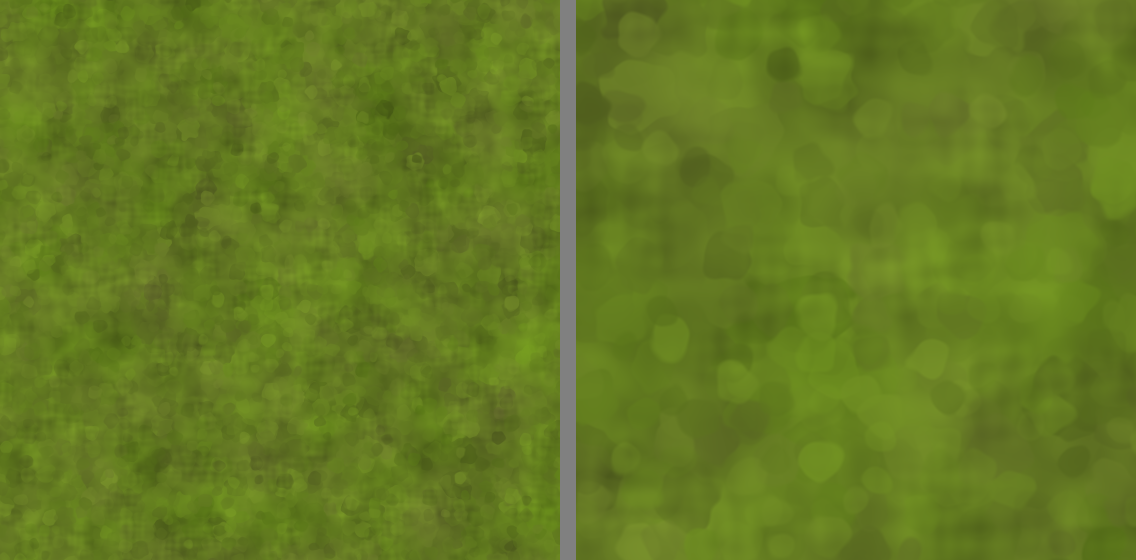
Left, the full canvas; right, a detail of the centre.
Reproduce this texture procedurally as a Shadertoy shader.

```glsl
// Mossy green ground: soft gradient noise at several scales, overlaid with
// layers of roundish translucent dabs and short horizontal and vertical smears.
// Everything is summed as (tone, tint) and coloured once at the end.

#define BASE_COLOR vec3(0.388, 0.478, 0.129)
#define TONE_STEP  vec3(0.032, 0.043, 0.009)
#define TINT_STEP  vec3(0.011, -0.004, 0.016)
#define BAND_PERIOD 0.469
#define BAND_AMOUNT 0.42
#define DAB_LAYERS 4
#define DAB_CELLS 21.0
#define DAB_CONTRAST 2.1
#define DAB_OPACITY 0.85
#define EDGE_SOFTNESS 0.0016
#define SMEAR_AMOUNT 0.27

const float TAU = 6.2831853;

vec3 hash3(vec2 p) {
    vec3 q = fract(p.xyx * vec3(0.1031, 0.1030, 0.0973));
    q += dot(q, q.yxz + 33.33);
    return fract((q.xxy + q.yzz) * q.zyx);
}

float cornerSlope(vec2 cell, vec2 offset) {
    float angle = TAU * hash3(cell).x;
    return dot(vec2(cos(angle), sin(angle)), offset);
}

// Gradient noise scaled to roughly unit deviation
float noise(vec2 p) {
    vec2 i = floor(p), f = p - i;
    vec2 w = f * f * f * (f * (f * 6.0 - 15.0) + 10.0);
    vec2 e = vec2(1.0, 0.0);
    float low  = mix(cornerSlope(i, f), cornerSlope(i + e, f - e), w.x);
    float high = mix(cornerSlope(i + e.yx, f - e.yx), cornerSlope(i + 1.0, f - 1.0), w.x);
    return 4.5 * mix(low, high, w.y);
}

// Wide light and dark areas, with tint in the second part
vec2 broadTone(vec2 p) {
    float band = cos(TAU * (p.x - 0.04) / BAND_PERIOD);
    float tone = BAND_AMOUNT * band + 0.30 * noise(p * 6.0 + 11.3) + 0.42 * noise(p * 13.0 + 47.1);
    return vec2(tone, 0.7 * noise(p * 10.0 + 83.7));
}

// Blends one layer of scattered dabs over the ground
vec2 paintDabs(vec2 ground, vec2 p, float cells, float seed) {
    vec2 q = p * cells + seed * 0.37;
    vec2 home = floor(q);
    float wobble = 0.05 * noise(p * 70.0 + seed);
    for (int y = -1; y <= 1; y++) {
        for (int x = -1; x <= 1; x++) {
            vec2 cell = home + vec2(x, y);
            vec3 place = hash3(cell + seed);
            vec3 look = hash3(cell + seed + 151.0);
            vec2 center = cell + 0.2 + 0.6 * place.xy;
            float radius = mix(0.32, 0.56, place.z);
            float dist = length(q - center) - radius + wobble;
            float soft = EDGE_SOFTNESS * cells;
            float cover = 1.0 - smoothstep(-soft, soft, dist);
            float alpha = cover * DAB_OPACITY * look.z * look.z;
            float shade = DAB_CONTRAST * (look.x + look.y - 1.0);
            vec2 dab = broadTone((center - seed * 0.37) / cells);
            dab += vec2(shade, 1.6 * (look.x - look.y));
            ground = mix(ground, dab, alpha);
        }
    }
    return ground;
}

void mainImage(out vec4 fragColor, in vec2 fragCoord) {
    vec2 p = fragCoord / iResolution.y;

    // Soft ground
    vec2 ground = broadTone(p);
    ground.x += 0.50 * noise(p * 27.0 + 19.0) + 0.25 * noise(p * 52.0 + 67.0);

    // Dabs from large to small
    for (int i = 0; i < DAB_LAYERS; i++) {
        float layer = float(i);
        ground = paintDabs(ground, p, DAB_CELLS + 7.0 * layer, 23.0 + 61.0 * layer);
    }

    // Blurry patches and crossed smears over the dabs
    float patches = smoothstep(-0.6, 1.2, noise(p * 15.0 + 131.0));
    float smears = noise(p * vec2(95.0, 26.0) + 5.0) + noise(p * vec2(26.0, 95.0) + 29.0);
    ground.x += 0.28 * noise(p * 22.0 + 173.0) + SMEAR_AMOUNT * patches * smears;

    vec3 color = BASE_COLOR + TONE_STEP * ground.x + TINT_STEP * ground.y;
    fragColor = vec4(clamp(color, 0.0, 1.0), 1.0);
}
```
